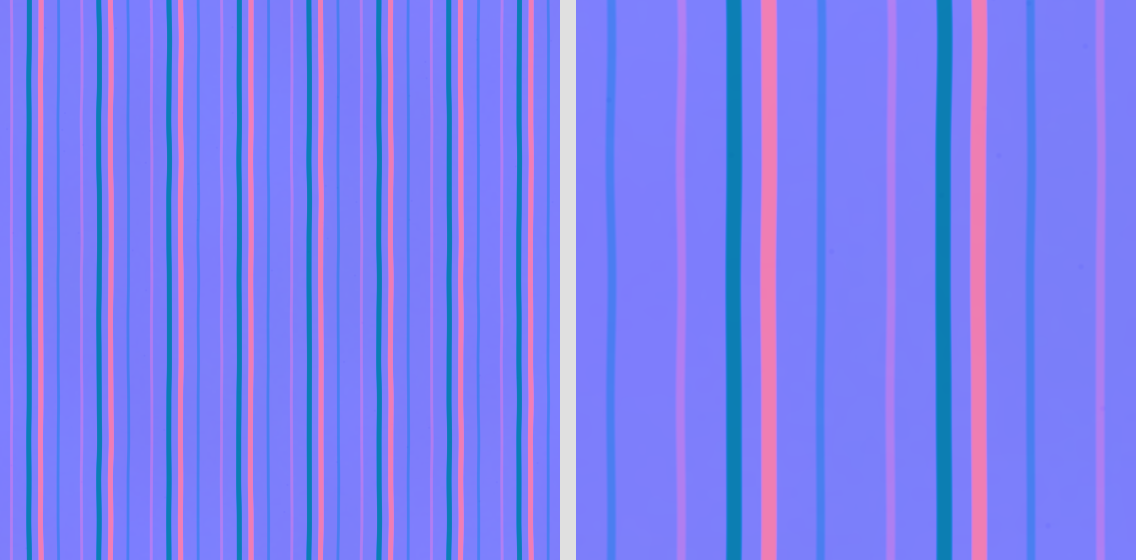
Left: the whole. Right: its middle third, enlarged.
A Shadertoy shader for this texture map:

```glsl
// Tangent-space normal map of ribbed sheet: eight vertical ribs, each with two
// steep flanks and two shallow creases. Slopes are summed from soft bands, then
// turned into a normal; wrapping value noise adds faint waviness and mottling.

const float RIBS = 8.0;            // repeats across the tile
const float STEEP = 2.15;          // slope of the rib flanks
const float SHALLOW = 0.44;        // slope of the side creases
const float FLANK_WIDTH = 0.067;   // widths in units of one rib
const float CREASE_WIDTH = 0.040;

float hash(vec2 p) {
    return fract(sin(dot(p, vec2(127.1, 311.7))) * 43758.5453);
}

// Value noise on a lattice that wraps after period cells
float tileNoise(vec2 uv, vec2 period, float seed) {
    vec2 p = uv * period;
    vec2 i = floor(p), f = fract(p);
    f = f * f * (3.0 - 2.0 * f);
    vec2 a = mod(i, period), b = mod(i + 1.0, period);
    float low = mix(hash(a + seed), hash(vec2(b.x, a.y) + seed), f.x);
    float high = mix(hash(vec2(a.x, b.y) + seed), hash(b + seed), f.x);
    return mix(low, high, f.y);
}

// Soft-edged vertical band inside a repeating unit cell
float band(float x, float center, float width, float soft) {
    float d = abs(fract(x - center + 0.5) - 0.5) - 0.5 * width;
    return 1.0 - smoothstep(-soft, soft, d);
}

// Horizontal tilt of the rib profile
float ribTilt(float x, float soft) {
    float flanks = band(x, 7.0 / 12.0, FLANK_WIDTH, soft)
                 - band(x, 5.0 / 12.0, FLANK_WIDTH, soft);
    float creases = band(x, 1.0 / 6.0, CREASE_WIDTH, soft)
                  - band(x, 5.0 / 6.0, CREASE_WIDTH, soft);
    return STEEP * flanks + SHALLOW * creases;
}

// Sparse tiny pits, one candidate per wrapped cell
float pits(vec2 uv, float cells, float radius, float soft) {
    vec2 p = uv * cells;
    vec2 id = mod(floor(p), cells);
    vec2 center = 0.25 + 0.5 * vec2(hash(id + 3.0), hash(id + 9.0));
    float present = step(0.93, hash(id + 17.0));
    float d = length(fract(p) - center) - radius;
    return present * (1.0 - smoothstep(-soft, soft, d));
}

void mainImage(out vec4 fragColor, in vec2 fragCoord) {
    vec2 uv = fragCoord / iResolution.xy;
    float pixel = 1.0 / iResolution.x;

    // Ribs with slightly uneven edges
    float wobble = tileNoise(uv, vec2(16.0, 14.0), 5.0) - 0.5;
    float ribX = uv.x * RIBS + 0.014 * wobble;
    float tilt = ribTilt(ribX, max(0.010, 0.75 * RIBS * pixel));

    // Faint undulation of the surface
    vec2 drift = vec2(tileNoise(uv, vec2(16.0, 5.0), 21.0),
                      tileNoise(uv, vec2(8.0, 6.0), 43.0)) - 0.5;
    vec2 grain = vec2(tileNoise(uv, vec2(110.0), 61.0),
                      tileNoise(uv, vec2(110.0), 83.0)) - 0.5;
    vec2 slope = vec2(tilt - 0.008, 0.0) + 0.030 * drift + 0.010 * grain;
    slope -= 0.05 * pits(uv, 32.0, 0.05, max(0.03, 32.0 * pixel));

    // Encode the normal as a colour, with a little broad mottling
    vec3 normal = normalize(vec3(slope, 1.0));
    vec3 color = 0.5 + 0.5 * normal;
    color *= 1.0 - 0.025 * tileNoise(uv, vec2(8.0, 4.0), 101.0);
    fragColor = vec4(color, 1.0);
}
```
